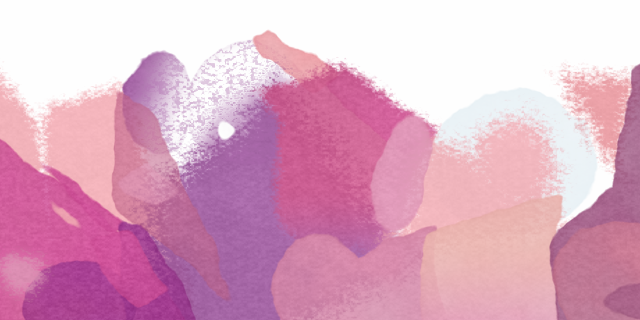
Write a WebGL 2 fragment shader that draws this background.

```glsl
#version 300 es
precision highp float;
// Overlapping watercolour washes in pink, magenta and violet on white paper.
uniform vec2 u_resolution;
out vec4 outColor;

// Pigments
const vec3 PAPER = vec3(0.995);
const vec3 BLUSH = vec3(0.95, 0.69, 0.72);
const vec3 SALMON = vec3(0.92, 0.58, 0.61);
const vec3 ROSE = vec3(0.76, 0.41, 0.55);
const vec3 LILAC = vec3(0.88, 0.61, 0.73);
const vec3 CRIMSON = vec3(0.81, 0.36, 0.56);
const vec3 MAGENTA = vec3(0.81, 0.32, 0.60);
const vec3 VIOLET = vec3(0.62, 0.35, 0.62);
const vec3 PLUM = vec3(0.61, 0.22, 0.56);
const vec3 MAUVE = vec3(0.64, 0.36, 0.53);
const vec3 PEACH = vec3(0.92, 0.71, 0.69);
const vec3 MIST = vec3(0.92, 0.95, 0.965);

// Brush behaviour
const float WOBBLE = 0.055;      // raggedness of the outlines
const float CORNER = 0.025;      // rounding of the quads
const float CRISP = 0.004;       // width of a wet edge
const float RIM_WIDTH = 0.009;   // pigment gathered at the edge
const float RIM_DARK = 0.13;
const float BLOTCH = 0.45;       // uneven pigment inside a wash
const float GRAIN = 0.13;        // tooth of the paper

vec3 ink = PAPER;   // colour painted so far
float blot;         // broad pigment noise
float tooth;        // fine paper noise

float hash(vec2 p) {
  return fract(sin(dot(p, vec2(127.1, 311.7))) * 43758.5453);
}

float noise(vec2 p) {
  vec2 i = floor(p), f = fract(p);
  f = f * f * (3.0 - 2.0 * f);
  vec2 e = vec2(1, 0);
  return mix(mix(hash(i), hash(i + e), f.x),
             mix(hash(i + e.yx), hash(i + e.xx), f.x), f.y);
}

float fbm(vec2 p) {
  float sum = 0.0, amp = 0.5;
  for (int i = 0; i < 5; i++) {
    sum += amp * noise(p);
    p = mat2(1.6, 1.2, -1.2, 1.6) * p + 7.3;
    amp *= 0.5;
  }
  return sum;
}

float roundMax(float a, float b) {
  float h = max(CORNER - abs(a - b), 0.0);
  return max(a, b) + h * h / (4.0 * CORNER);
}

// Signed distance to a line, negative on its right
float side(vec2 p, vec2 a, vec2 b) {
  vec2 d = normalize(b - a);
  return dot(p - a, vec2(-d.y, d.x));
}

// Convex quad, corners in clockwise order
float quad(vec2 p, vec4 ab, vec4 cd) {
  float topRight = roundMax(side(p, ab.xy, ab.zw), side(p, ab.zw, cd.xy));
  float bottomLeft = roundMax(side(p, cd.xy, cd.zw), side(p, cd.zw, ab.xy));
  return roundMax(topRight, bottomLeft);
}

float oval(vec2 p, vec2 centre, vec2 radius) {
  return (length((p - centre) / radius) - 1.0) * min(radius.x, radius.y);
}

// Soft, dry stroke that breaks up on the paper tooth
void dryWash(float d, vec3 tint, float opacity, float soft) {
  float body = smoothstep(soft, -soft, d + (tooth - 0.5) * soft * 2.0);
  ink = mix(ink, tint, body * opacity);
}

// Wet wash with a crisp, darker rim
void wash(float d, vec3 tint, float opacity) {
  float body = smoothstep(CRISP, -CRISP, d);
  float rim = exp(-abs(d) / RIM_WIDTH) * RIM_DARK;
  float pigment = clamp(opacity + (blot - 0.5) * BLOTCH, 0.0, 1.0);
  ink = mix(ink, tint, body * pigment) * (1.0 - body * rim * (1.0 - tint));
}

void main() {
  vec2 q = gl_FragCoord.xy / u_resolution.y;
  blot = fbm(q * 5.0);
  tooth = 0.6 * noise(q * vec2(90, 140)) + 0.4 * noise(q * 230.0);
  vec2 p = q + WOBBLE * (vec2(fbm(q * 9.0 + 20.0), fbm(q * 9.0 + 50.0)) - 0.48);

  // Blush at the left
  float d = quad(p, vec4(-.1, .87, .13, .60), vec4(.2, -.1, -.1, -.1));
  d = min(d, quad(p, vec4(.14, .66, .38, .73), vec4(.62, 0, .14, 0)));
  dryWash(d, BLUSH, 0.95, 0.025);

  // Twin violet crowns, worn away to paper in the middle
  d = min(oval(p, vec2(.49, .68), vec2(.11, .155)), oval(p, vec2(.77, .68), vec2(.19, .19)));
  float worn = smoothstep(0.40, 0.64, q.x + (0.75 - q.y) * 0.4);
  wash(d, VIOLET, mix(0.85, 0.42 * smoothstep(0.35, 0.75, tooth), worn));

  // Central mountain
  wash(quad(p, vec4(.77, .87, .85, .91), vec4(1.05, .77, .98, .70)), SALMON, 0.85);
  dryWash(quad(p, vec4(.45, .38, .86, .74), vec4(1.3, .2, .5, -.3)), VIOLET, 0.92, 0.06);
  wash(quad(q, vec4(.69, .63, .745, .595), vec4(.70, .555, .675, .585)), PAPER, 1.0);
  d = quad(p, vec4(.81, .71, 1.07, .80), vec4(1.37, .60, 1.18, .14));
  d = min(d, oval(p, vec2(1.02, .45), vec2(.16, .28)));
  dryWash(d, CRIMSON, 0.9 * smoothstep(0.1, 0.42, q.y), 0.02);
  wash(quad(p, vec4(1.0, .74, 1.08, .79), vec4(1.37, .60, 1.26, .52)), MAGENTA, 0.4);

  // Pale moon and the blush below it
  wash(oval(p, vec2(1.60, .50), vec2(.26, .225)), MIST, 1.0);
  d = quad(p, vec4(1.33, .58, 1.5, .52), vec4(1.75, .3, 1.2, .2));
  d = min(d, oval(p, vec2(1.60, .47), vec2(.13, .15)));
  dryWash(d, BLUSH, 0.9, 0.05);
  vec2 leaning = p - vec2((p.y - 0.46) * 0.2, 0);
  wash(oval(leaning, vec2(1.255, .46), vec2(.085, .19)), LILAC, 0.85);

  // Foreground hills
  d = oval(p, vec2(1.0, .08), vec2(.155, .18));
  d = min(d, quad(p, vec4(1.08, .17, 1.36, .31), vec4(1.4, -.1, .95, -.1)));
  wash(d, mix(ROSE, LILAC, 0.6), 0.9);
  d = quad(p, vec4(1.34, .28, 1.75, .40), vec4(1.73, -.1, 1.3, -.1));
  wash(d, mix(LILAC, PEACH, smoothstep(-0.1, 0.25, q.y)), 0.95);

  // Right bank
  dryWash(quad(p, vec4(1.69, .76, 1.97, .75), vec4(1.92, .42, 1.86, .55)), SALMON, 0.85, 0.035);
  d = quad(p, vec4(1.975, .78, 2.1, .85), vec4(2.1, -.1, 1.9, .4));
  d = min(d, quad(p, vec4(1.73, .26, 1.9, .42), vec4(2.2, .4, 1.73, -.6)));
  wash(d, MAUVE, 0.95);
  wash(oval(p, vec2(1.95, .12), vec2(.22, .2)), SALMON, 0.4);
  wash(oval(p, vec2(2.0, .07), vec2(.11, .05)), MAUVE, 0.7);

  // Left bank
  wash(quad(p, vec4(-.1, .64, .28, .37), vec4(.65, -.1, -.1, -.1)), MAGENTA, 0.9);
  wash(quad(p, vec4(.11, .52, .18, .48), vec4(.40, .28, .33, .27)), MAGENTA, 0.9);
  wash(quad(p, vec4(.36, .31, .45, .28), vec4(.68, -.1, .4, -.1)), PLUM, 0.85);
  wash(oval(p, vec2(.25, .03), vec2(.17, .16)), PLUM, 0.75);
  wash(quad(p, vec4(.26, .25, .4, .28), vec4(.52, .08, .42, .03)), MAGENTA, 0.8);
  wash(quad(p, vec4(.14, .39, .19, .37), vec4(.27, .29, .22, .30)), BLUSH, 0.9);
  dryWash(oval(p, vec2(.07, .14), vec2(.07, .06)), LILAC, 0.8, 0.03);

  // Translucent ribbon and its pale patch
  wash(quad(p, vec4(.36, .72, .47, .66), vec4(.74, .06, .35, .34)), ROSE, 0.6);
  wash(quad(p, vec4(.36, .42, .46, .50), vec4(.57, .41, .47, .35)), LILAC, 0.5);

  // Pigment settling into the paper
  ink += (tooth - 0.5) * GRAIN * (1.0 - ink.g) + (blot - 0.48) * GRAIN * (1.0 - ink.g);
  outColor = vec4(clamp(ink, 0.0, 1.0), 1.0);
}
```
